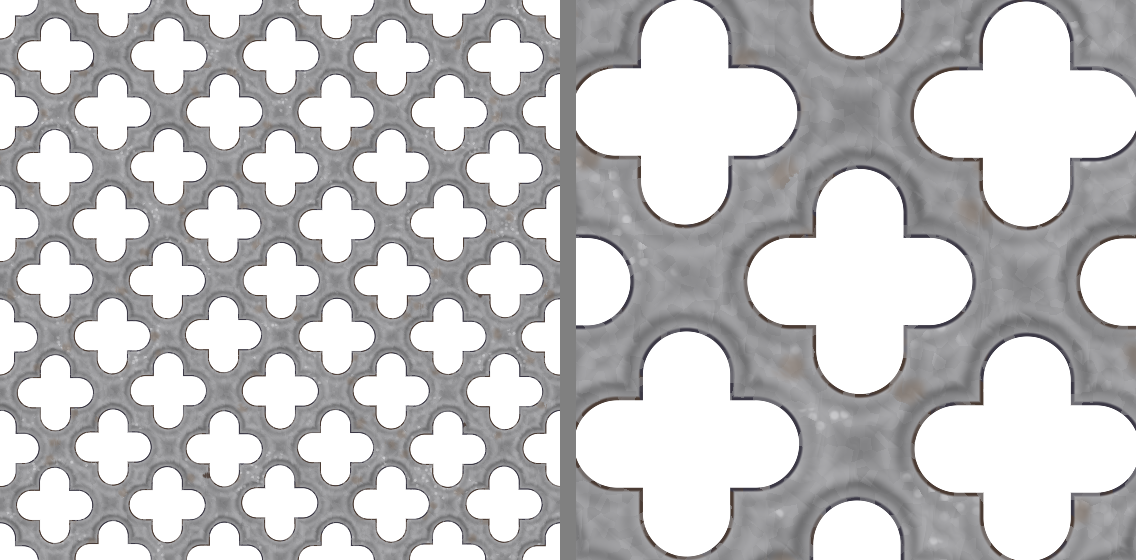
Left: the whole. Right: its middle third, enlarged.
Give the GLSL for this pattern, as a WebGL 2 fragment shader.

```glsl
#version 300 es
precision highp float;
// Worn grey metal grille pierced by staggered four-lobed holes.
// Two interleaved square lattices of capsule crosses give a distance field;
// bevels follow it, and wrapping cellular noise and sines add the wear.
uniform vec2 u_resolution;
out vec4 fragColor;

const float TAU = 6.2831853;
const float REPEATS = 5.0;      // holes per lattice across and down
const float LOBE_RADIUS = 0.13; // sizes below are in lattice cells
const float ARM_LENGTH = 0.205;
const float JITTER = 0.012;

const vec3 OPENING = vec3(1.0);
const vec3 STEEL_TINT = vec3(0.995, 0.995, 1.01);
const vec3 RUST = vec3(0.46, 0.38, 0.31);
const vec3 EDGE_BROWN = vec3(0.29, 0.23, 0.20);
const vec3 EDGE_BLUE = vec3(0.23, 0.22, 0.27);

vec2 hash2(vec2 p) {
  return fract(sin(vec2(dot(p, vec2(127.1, 311.7)),
                        dot(p, vec2(269.5, 183.3)))) * 43758.5);
}

// Distance to the nearest feature point and its random value; wraps over n cells.
vec2 cellular(vec2 uv, float n) {
  vec2 p = uv * n, id = floor(p), nearest = vec2(9.0, 0.0);
  for (int y = -1; y <= 1; y++)
    for (int x = -1; x <= 1; x++) {
      vec2 cell = id + vec2(x, y);
      vec2 rnd = hash2(mod(cell, n) + n);
      float dist = length(cell + rnd - p);
      if (dist < nearest.x) nearest = vec2(dist, fract(rnd.x * 17.0 + rnd.y * 31.0));
    }
  return nearest;
}

// Layered sines with whole-number frequencies, each bent by the previous sum.
float waves(vec2 uv, float frequency) {
  float sum = 0.0;
  for (int i = 0; i < 6; i++) {
    float angle = 2.4 * float(i) + frequency;
    vec2 k = round(frequency * vec2(cos(angle), sin(angle)));
    sum += sin(TAU * dot(k, uv) + 1.7 * float(i) + 1.6 * sum);
    frequency *= 1.35;
  }
  return sum / 3.0;
}

float quatrefoil(vec2 q) {
  q = abs(q);
  q = vec2(max(q.x, q.y), min(q.x, q.y));
  return length(vec2(max(q.x - ARM_LENGTH, 0.0), q.y)) - LOBE_RADIUS;
}

// Signed distance to the nearest hole (x) and direction from its centre (yz).
vec3 nearestHole(vec2 p) {
  vec3 best = vec3(9.0, 0.0, 0.0);
  for (int i = 0; i < 2; i++) {
    vec2 shifted = p + 0.5 * float(i);
    vec2 id = mod(floor(shifted), REPEATS) + 17.0 * float(i);
    vec2 q = fract(shifted) - 0.5 - JITTER * (2.0 * hash2(id) - 1.0);
    float dist = quatrefoil(q);
    if (dist < best.x) best = vec3(dist, q / max(length(q), 0.001));
  }
  return best;
}

float ridge(float d, float centre, float width) {
  float t = (d - centre) / width;
  return exp(-t * t);
}

void main() {
  vec2 uv = gl_FragCoord.xy / u_resolution;
  float pixel = REPEATS / min(u_resolution.x, u_resolution.y);
  vec3 hole = nearestHole(uv * REPEATS);
  float d = hole.x;
  float facing = dot(hole.yz, vec2(-0.4, 0.92));

  // Noise fields
  float broad = waves(uv, 4.0);
  float streaks = waves(uv, 19.0);
  vec2 grain = cellular(uv, 150.0);
  vec2 blotch = cellular(uv + 0.004 * vec2(streaks, broad), 34.0);
  vec2 pit = cellular(uv + 0.003 * vec2(streaks, -broad), 15.0);

  // Cast surface: sunken crossings, a groove round each hole, a soft crest
  float tone = 0.595 + 0.016 * broad + 0.018 * streaks;
  tone += 0.045 * (grain.y - 0.5) + 0.03 * (0.45 - blotch.x);
  tone -= 0.065 * smoothstep(0.085, 0.15, d);
  float groove = ridge(d + 0.006 * streaks, 0.045, 0.018);
  tone -= groove * (0.035 + 0.095 * smoothstep(-0.3, 0.8, facing));
  tone += 0.035 * ridge(d, 0.082, 0.022);
  tone += 0.07 * max(-facing, 0.0) * smoothstep(0.045, 0.0, d);
  vec3 metal = tone * STEEL_TINT;

  // Wear: pale scuffs, rust stains and a few dark pits
  float scuff = smoothstep(0.35, 0.9, broad) * smoothstep(0.62, 0.9, grain.y);
  metal += 0.11 * scuff * smoothstep(0.55, 0.2, grain.x);
  float stain = step(0.86, blotch.y) * smoothstep(0.42, 0.08, blotch.x);
  metal = mix(metal, RUST, 0.4 * stain);
  float pitMask = step(0.94, pit.y) * smoothstep(0.11, 0.05, pit.x);
  metal = mix(metal, EDGE_BROWN, 0.85 * pitMask);

  // Broken dark line along the cut edge, brown to the lower left
  float warmth = dot(hole.yz, vec2(-0.7, -0.5)) + 0.5 * streaks;
  vec3 edgeColour = mix(EDGE_BLUE, EDGE_BROWN, smoothstep(-0.3, 0.3, warmth));
  float edge = 1.0 - smoothstep(0.006, 0.015, d);
  metal = mix(metal, edgeColour, edge * (0.45 + 0.55 * smoothstep(0.2, 0.6, grain.y)));

  float solid = smoothstep(-0.5 * pixel, 0.5 * pixel, d);
  fragColor = vec4(mix(OPENING, metal, solid), 1.0);
}
```
